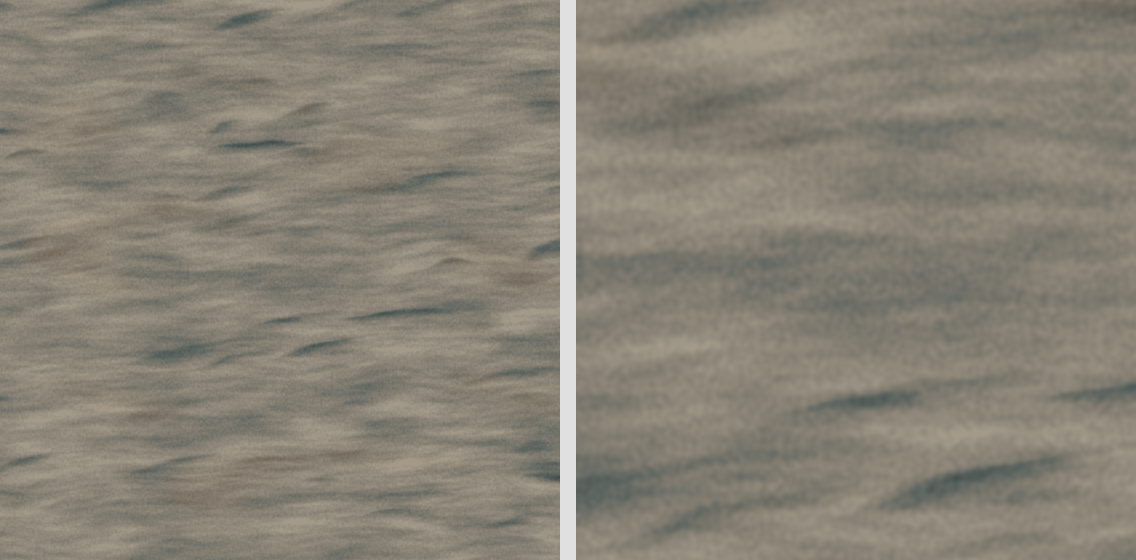
Left, the full canvas; right, a detail of the centre.
This texture is drawn by a WebGL 1 fragment shader. Its source:

```glsl
precision highp float;
// Choppy water under a dull warm sky: sandy reflections broken by grey-teal troughs.
// Stretched gradient noise makes the swell and ripples, scattered curved lenses
// make the dark wavelets, and a fine noise adds soft grain.
uniform vec2 u_resolution;

const vec3 SHADOW = vec3(0.380, 0.372, 0.342);
const vec3 SHEEN = vec3(0.600, 0.568, 0.510);
const vec3 TEAL_SHIFT = vec3(-0.040, 0.004, 0.018);
const vec3 BROWN_SHIFT = vec3(0.030, -0.006, -0.026);
const vec2 WAVELET_GRID = vec2(6.0, 15.0);

vec2 hash2(vec2 cell) {
  vec2 q = vec2(dot(cell, vec2(127.1, 311.7)), dot(cell, vec2(269.5, 183.3)));
  return fract(sin(q) * 43758.545);
}

float cornerSlope(vec2 cell, vec2 corner, vec2 f) {
  return dot(hash2(cell + corner) * 2.0 - 1.0, f - corner);
}

// Gradient noise centred on zero.
float noise(vec2 p) {
  vec2 cell = floor(p);
  vec2 f = fract(p);
  vec2 s = f * f * f * (f * (f * 6.0 - 15.0) + 10.0);
  float low = mix(cornerSlope(cell, vec2(0.0), f),
                  cornerSlope(cell, vec2(1.0, 0.0), f), s.x);
  float high = mix(cornerSlope(cell, vec2(0.0, 1.0), f),
                   cornerSlope(cell, vec2(1.0), f), s.x);
  return mix(low, high, s.y);
}

// Tapered, bent streak: crisp along its crest, soft below it.
float lens(vec2 d, float angle, float halfLength, float thickness) {
  float c = cos(angle);
  float s = sin(angle);
  d = vec2(c * d.x + s * d.y, c * d.y - s * d.x);
  float along = d.x / halfLength;
  float taper = max(1.0 - along * along, 0.0);
  float across = d.y + 0.006 * along * along;
  float width = thickness * (0.4 + 0.6 * taper) * (across > 0.0 ? 0.65 : 1.2);
  return taper * exp(-across * across / (width * width));
}

// Darkness of the wavelets scattered over a jittered grid.
float wavelets(vec2 p) {
  vec2 home = floor(p * WAVELET_GRID);
  float dark = 0.0;
  for (int j = -1; j <= 1; j++) {
    for (int i = -1; i <= 1; i++) {
      vec2 cell = home + vec2(float(i), float(j));
      vec2 place = hash2(cell + 31.0);
      vec2 size = hash2(cell + 67.0);
      vec2 mood = hash2(cell + 93.0);
      vec2 centre = (cell + 0.1 + 0.8 * place) / WAVELET_GRID;
      float strength = smoothstep(0.25, 1.0, mood.x);
      float streak = lens(p - centre, mix(-0.05, 0.24, mood.y),
                          mix(0.04, 0.10, size.x), mix(0.006, 0.012, size.y));
      dark = max(dark, strength * streak);
    }
  }
  return dark;
}

void main() {
  vec2 uv = gl_FragCoord.xy / min(u_resolution.x, u_resolution.y);

  // Bend the surface so the streaks wander and rise slightly to the right.
  vec2 p = uv;
  p.y += 0.030 * noise(uv * vec2(4.0, 6.0) + 5.0) - 0.05 * uv.x;
  p.x += 0.020 * noise(uv * vec2(7.0, 25.0) + 17.0);

  // Layers from broad to fine.
  float swell = noise(p * vec2(4.5, 20.0) + 41.0);
  float ripple = noise(p * vec2(8.0, 46.0) + 73.0);
  float fine = noise(p * vec2(19.0, 105.0) + 11.0);
  float grain = noise(uv * 210.0) + 0.6 * noise(uv * vec2(95.0, 130.0) + 29.0);
  float dark = wavelets(p + vec2(0.0, 0.008 * noise(p * vec2(14.0, 40.0))));

  float tone = 0.72 + 0.72 * swell + 0.62 * ripple + 0.40 * fine
             + 0.26 * grain - 0.72 * dark;
  tone = clamp(tone, -0.45, 1.18);
  vec3 colour = mix(SHADOW, SHEEN, tone);

  // Troughs turn teal; a few broad patches turn brown.
  float trough = smoothstep(0.65, 0.0, tone);
  float earthy = smoothstep(0.05, 0.35, noise(uv * vec2(4.0, 9.0) + 57.0));
  colour += TEAL_SHIFT * trough * (1.0 - earthy) + BROWN_SHIFT * earthy * (0.3 + trough);

  gl_FragColor = vec4(colour, 1.0);
}
```
